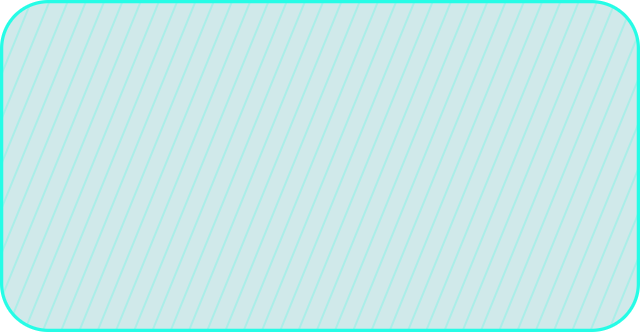
A WebGL 2 fragment shader for this pattern:

```glsl
#version 300 es
precision highp float;

uniform vec2 u_resolution;
out vec4 fragColor;

// Lengths are fractions of the canvas width
#define STRIPE_PERIOD 0.02852
#define STRIPE_WIDTH 0.0031
#define STRIPE_LEAN 0.408
#define STRIPE_PHASE 0.5
#define CORNER_RADIUS 0.0755
#define BORDER_WIDTH 0.0051
#define PANEL_COLOR vec3(0.816, 0.912, 0.918)
#define STRIPE_COLOR vec3(0.668, 0.932, 0.908)
#define BORDER_COLOR vec3(0.15, 0.99, 0.90)
#define OUTSIDE_COLOR vec3(1.0)

// Signed distance to a rounded box centred on the origin
float roundedBox(vec2 p, vec2 halfSize, float radius) {
  vec2 q = abs(p) - halfSize + radius;
  return length(max(q, 0.0)) + min(max(q.x, q.y), 0.0) - radius;
}

// Signed distance to the nearest leaning stripe
float stripes(vec2 p) {
  float across = (p.x - STRIPE_LEAN * p.y) / STRIPE_PERIOD - STRIPE_PHASE;
  float offset = abs(fract(across + 0.5) - 0.5) * STRIPE_PERIOD;
  return offset * inversesqrt(1.0 + STRIPE_LEAN * STRIPE_LEAN) - 0.5 * STRIPE_WIDTH;
}

// Share of a pixel covered by a shape at the given distance
float coverage(float dist, float pixel) {
  return clamp(0.5 - dist / pixel, 0.0, 1.0);
}

void main() {
  float pixel = 1.0 / u_resolution.x;
  vec2 halfSize = 0.5 * u_resolution * pixel;
  vec2 p = gl_FragCoord.xy * pixel - halfSize;

  // Striped panel
  vec3 color = mix(PANEL_COLOR, STRIPE_COLOR, coverage(stripes(p), pixel));

  // Border inside the rounded edge, then the corners beyond it
  float edge = roundedBox(p, halfSize, CORNER_RADIUS);
  color = mix(BORDER_COLOR, color, coverage(edge + BORDER_WIDTH, pixel));
  color = mix(OUTSIDE_COLOR, color, coverage(edge, pixel));

  fragColor = vec4(color, 1.0);
}
```
